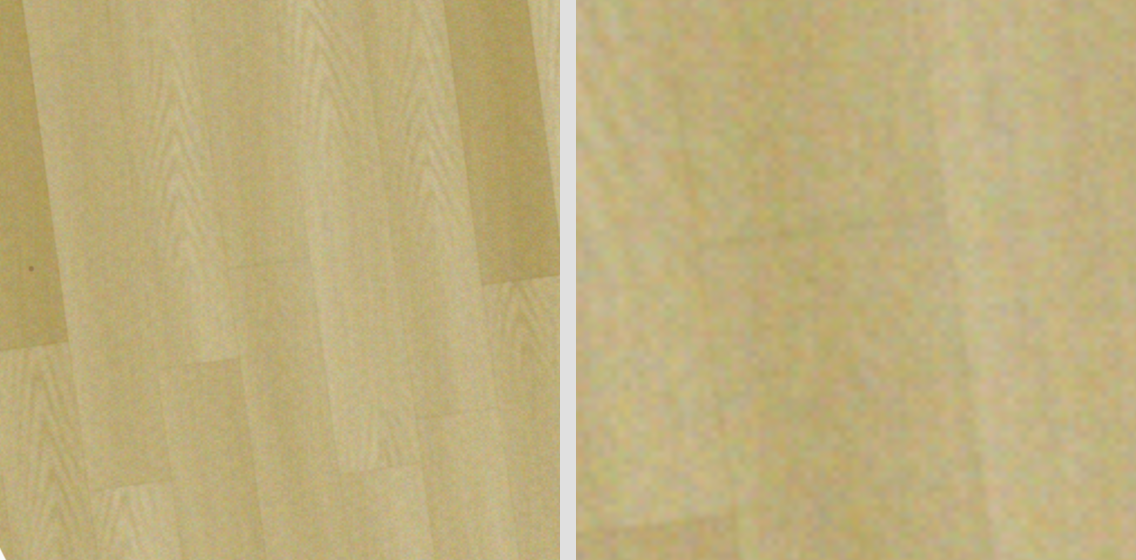
Left, the full canvas; right, a detail of the centre.
This texture is drawn by a Shadertoy shader. Its source:

```glsl
// Pale, slightly tilted wooden floor boards, about seven across, with staggered end joints.
// Each board gets a tone from a hash, and warped layered sines for streaks and arched grain.
// Soft seams, a small knot, fine colour speckle and a bright corner finish the surface.

const float TAU = 6.2832;
const float TILT = 0.135;          // lean of the boards, radians
const float BOARD_WIDTH = 0.149;   // in canvas units
const float FIRST_SEAM = 0.174;
const float SEAM_BLUR = 0.0028;
const vec3 OAK = vec3(0.743, 0.681, 0.487);
const vec3 TONE_RANGE = vec3(0.045, 0.055, 0.083);
const vec3 KNOT_COLOR = vec3(0.50, 0.38, 0.20);
const vec3 CORNER_COLOR = vec3(0.98);

float hash(vec2 p) {
    return fract(sin(dot(p, vec2(127.1, 311.7))) * 43758.55);
}

vec3 hash3(vec2 p) {
    return vec3(hash(p), hash(p + 37.3), hash(p + 71.9));
}

// Smooth coloured speckle, centred on zero
vec3 speckle(vec2 p) {
    vec2 i = floor(p);
    vec2 f = smoothstep(0.0, 1.0, fract(p));
    vec3 low = mix(hash3(i), hash3(i + vec2(1, 0)), f.x);
    vec3 high = mix(hash3(i + vec2(0, 1)), hash3(i + vec2(1, 1)), f.x);
    return mix(low, high, f.y) - 0.5;
}

// Long fibres: sines across the board that drift slowly along it
float streaks(vec2 p, float seed) {
    float sum = 0.0, amp = 0.5, freq = 7.0;
    for (int i = 0; i < 5; i++) {
        float phase = TAU * fract(seed * 7.3 + float(i) * 0.37);
        float drift = 1.3 * sin(p.y * (3.0 + freq * 0.22) + phase);
        float fade = 0.6 + 0.4 * sin(p.y * (5.0 + freq * 0.3) - 2.0 * phase);
        sum += amp * fade * sin(p.x * freq + drift + phase);
        freq *= 1.75;
        amp *= 0.76;
    }
    return sum;
}

// Nested pointed arches running up the heart of a board
float arches(vec2 p, float seed) {
    float wander = 0.13 * sin(5.0 * p.y + TAU * seed) + 0.04 * sin(17.0 * p.y + 20.0 * seed);
    float x = p.x - 0.5 - wander;
    float rise = p.y + 0.55 * sqrt(x * x + 0.003);
    float wave = sin(88.0 * rise + 2.2 * sin(11.0 * p.y + 9.0 * seed) + sin(9.0 * x));
    float patches = smoothstep(-0.5, 0.8, sin(7.0 * p.y + 15.0 * seed));
    return (wave - 0.25 * wave * wave) * exp(-9.0 * x * x) * patches;
}

// Every sixth board is darker above its joint and strongly figured below
float columnIndex(float k) {
    return mod(k + 1.0, 6.0);
}

float jointHeight(float k) {
    float c = columnIndex(k);
    return mod(0.37 - 0.505 * c + 0.235 * c * c, 0.51);
}

// p.x runs 0 to 1 across the board, p.y along it
float boardTone(vec2 p, float k, float row) {
    float seed = hash(vec2(k + 11.0, row + 3.0));
    float special = 1.0 - step(0.5, columnIndex(k));
    float figure = mix(smoothstep(0.15, 0.75, seed), 1.0 - row, special);
    float tone = 0.55 * (seed - 0.4) - 0.85 * special * row;
    tone += 0.24 * sin(4.5 * p.x + TAU * seed + 0.8 * sin(3.0 * p.y));
    tone += (0.20 + 0.14 * figure) * streaks(p, seed);
    return tone + 0.40 * figure * arches(p, seed);
}

float columnTone(float across, float along, float k) {
    vec2 p = vec2(across - k, along);
    float d = along - jointHeight(k);
    float tone = mix(boardTone(p, k, 0.0), boardTone(p, k, 1.0),
                     smoothstep(-SEAM_BLUR, SEAM_BLUR, d));
    return tone - 0.35 * exp(-pow(d / 0.0035, 2.0));
}

float floorTone(vec2 uv) {
    float along = uv.y * cos(TILT) - uv.x * sin(TILT);
    float across = (uv.x * cos(TILT) + uv.y * sin(TILT) - FIRST_SEAM) / BOARD_WIDTH;
    float k = floor(across + 0.5);
    float d = (across - k) * BOARD_WIDTH;
    float tone = mix(columnTone(across, along, k - 1.0), columnTone(across, along, k),
                     smoothstep(-SEAM_BLUR, SEAM_BLUR, d));
    return tone - 0.25 * exp(-pow(d / 0.003, 2.0));
}

void mainImage(out vec4 fragColor, in vec2 fragCoord) {
    vec2 uv = fragCoord / iResolution.xy;
    vec3 color = OAK + TONE_RANGE * (floorTone(uv) + 0.12 - 0.2 * uv.y);

    // Small dark knot
    float knot = length(uv - vec2(0.056, 0.52));
    color = mix(color, KNOT_COLOR, 0.6 * (1.0 - smoothstep(0.002, 0.007, knot)));

    // Fine colour speckle at two sizes
    color += vec3(0.07, 0.055, 0.10) * speckle(uv * 250.0);
    color += vec3(0.035, 0.03, 0.06) * speckle(uv * 110.0 + 19.0);

    // Bright gap past the floor's lower left corner
    float corner = dot(uv, normalize(vec2(2.0, 1.0))) - 0.0095;
    color = mix(CORNER_COLOR, color, smoothstep(-0.002, 0.002, corner));
    fragColor = vec4(color, 1.0);
}
```
